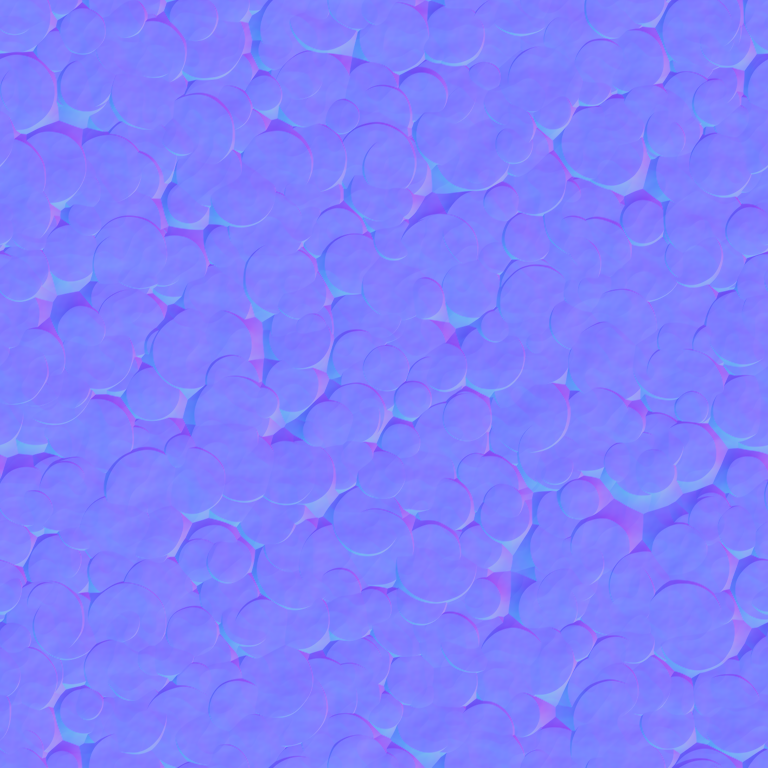
A Shadertoy shader for this texture map:

```glsl
// Tileable normal map of overlapping, slightly domed discs with sunken gaps.
// The highest disc wins at each point; its rim falls off into the gaps, faint
// noise crinkles the surface, and central differences give the normal.

const float GRID = 12.0;                   // disc cells per canvas side
const int DISCS_PER_CELL = 3;
const float RADIUS_MIN = 0.020;
const float RADIUS_MAX = 0.053;
const float LIFT = 0.0011;                 // random height between discs
const float DOME = 0.0006;                 // bulge of each disc
const float TILT = 0.030;                  // random lean of each disc
const float RIM_SLOPE = 0.42;              // steepness just outside a rim
const float RIM_FADE = 0.05;               // distance over which it levels out
const float FLOOR = -0.0085;               // deepest point of the gaps
const float WARP = 0.0016;                 // wobble of the disc outlines
const float SAMPLE_STEP = 0.001;           // half width of the slope filter
const vec2 STRENGTH = vec2(-0.85, 1.0);    // red leans right, green leans down

vec3 hash3(vec3 p) {
    p = fract(p * vec3(0.1031, 0.1030, 0.0973));
    p += dot(p, p.yxz + 33.33);
    return fract((p.xxy + p.yxx) * p.zyx);
}

// Gradient noise that repeats after one canvas
vec2 latticeGradient(vec2 cell, float period, float seed) {
    float angle = 6.2832 * hash3(vec3(mod(cell, period), seed)).x;
    return vec2(cos(angle), sin(angle));
}

float gradientNoise(vec2 uv, float period, float seed) {
    vec2 p = uv * period;
    vec2 cell = floor(p);
    vec2 f = p - cell;
    vec2 w = f * f * f * (f * (f * 6.0 - 15.0) + 10.0);
    vec2 e = vec2(1.0, 0.0);
    float a = dot(latticeGradient(cell, period, seed), f);
    float b = dot(latticeGradient(cell + e.xy, period, seed), f - e.xy);
    float c = dot(latticeGradient(cell + e.yx, period, seed), f - e.yx);
    float d = dot(latticeGradient(cell + e.xx, period, seed), f - e.xx);
    return mix(mix(a, b, w.x), mix(c, d, w.x), w.y);
}

// Height of one disc: a tilted cap inside, a bowl-shaped fall outside
float discHeight(vec2 offset, float radius, float lift, vec2 lean) {
    float dist = length(offset);
    float q = min(dist / radius, 1.0);
    vec2 inside = offset * min(1.0, radius / max(dist, 1e-5));
    float outside = max(dist - radius, 0.0);
    float fall = RIM_SLOPE * outside / (1.0 + outside / RIM_FADE);
    return LIFT * lift + DOME * (1.0 - q * q * q * q) + dot(lean, inside) - fall;
}

// Union of all discs near the point
float discField(vec2 uv) {
    vec2 home = floor(uv * GRID);
    float height = FLOOR;
    for (int y = -1; y <= 1; y++)
    for (int x = -1; x <= 1; x++)
    for (int k = 0; k < DISCS_PER_CELL; k++) {
        vec2 cell = home + vec2(x, y);
        vec3 key = vec3(mod(cell, GRID), float(k) * 7.0 + 3.0);
        vec3 place = hash3(key);
        vec3 form = hash3(key + 41.0);
        vec2 center = (cell + place.xy) / GRID;
        float radius = mix(RADIUS_MIN, RADIUS_MAX, place.z);
        vec2 lean = TILT * (2.0 * form.yz - 1.0);
        height = max(height, discHeight(uv - center, radius, form.x, lean));
    }
    return height;
}

// Soft swells, thin creases and fine grain
float crinkle(vec2 uv) {
    return 0.0020 * gradientNoise(uv, 18.0, 5.0)
         - 0.0009 * abs(gradientNoise(uv, 27.0, 17.0))
         + 0.0004 * gradientNoise(uv, 52.0, 29.0)
         + 0.00012 * gradientNoise(uv, 120.0, 37.0);
}

float surface(vec2 uv) {
    vec2 wobble = vec2(gradientNoise(uv, 32.0, 53.0), gradientNoise(uv, 32.0, 67.0));
    return discField(uv + WARP * wobble) + crinkle(uv);
}

void mainImage(out vec4 fragColor, in vec2 fragCoord) {
    vec2 uv = fragCoord / iResolution.xy;
    vec2 e = vec2(SAMPLE_STEP, 0.0);
    vec2 slope = vec2(surface(uv + e.xy) - surface(uv - e.xy),
                      surface(uv + e.yx) - surface(uv - e.yx)) / (2.0 * SAMPLE_STEP);

    // Encode the unit normal as a colour
    vec3 normal = normalize(vec3(slope * STRENGTH, 1.0));
    fragColor = vec4(0.5 + 0.5 * normal, 1.0);
}
```
